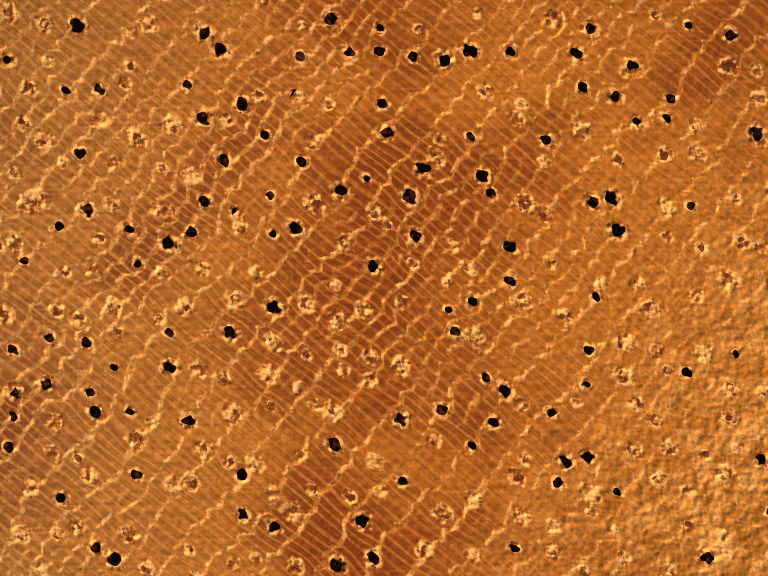
Write a Shadertoy shader that draws this texture.

```glsl
// End grain of a hardwood: thin pale rays run down to the right, crossed by
// ragged bands that climb to the right. Round pores, open or filled with
// crumbs, are scattered on a jittered grid and bend the rays around them.

float hash(vec2 p) {
    vec3 h = fract(vec3(p.xyx) * 0.1031);
    h += dot(h, h.yzx + 33.33);
    return fract((h.x + h.y) * h.z);
}

float noise(vec2 p) {
    vec2 i = floor(p), f = fract(p);
    f = f * f * (3.0 - 2.0 * f);
    return mix(mix(hash(i), hash(i + vec2(1, 0)), f.x),
               mix(hash(i + vec2(0, 1)), hash(i + vec2(1, 1)), f.x), f.y);
}

float fbm(vec2 p) {
    float sum = 0.0, amp = 0.533;
    for (int i = 0; i < 4; i++) {
        sum += amp * noise(p);
        p = mat2(1.6, 1.2, -1.2, 1.6) * p + 7.3;
        amp *= 0.5;
    }
    return sum;
}

// x runs along the rays, y along the bands
vec2 toGrain(vec2 p) {
    return vec2(dot(p, vec2(0.77, -0.64)), dot(p, vec2(0.64, 0.77)));
}

// Soft line at every whole number of t
float stripe(float t, float inner, float outer) {
    return 1.0 - smoothstep(inner, outer, abs(fract(t + 0.5) - 0.5));
}

// Nearest pore: x = distance in radii, y = seed; push = bend of the grain
vec2 findPore(vec2 p, float dense, out vec2 push) {
    const float cell = 0.062;
    vec2 home = floor(p / cell), best = vec2(9.0, 0.0);
    push = vec2(0);
    for (int j = -1; j <= 1; j++)
    for (int i = -1; i <= 1; i++) {
        vec2 id = home + vec2(i, j);
        if (hash(id + 71.0) > 0.8 + 0.2 * dense) continue;
        vec2 jitter = vec2(hash(id + 13.0), hash(id + 37.0)) - 0.5;
        vec2 v = p - (id + 0.5 + 0.75 * jitter) * cell;
        float radius = mix(0.0095, 0.0175, hash(id + 5.0));
        float d = length(toGrain(v) / vec2(1.15, 0.95)) / radius;
        push -= v * 0.55 * exp(-0.5 * d * d);
        if (d < best.x) best = vec2(d, hash(id + 91.0));
    }
    return best;
}

void mainImage(out vec4 fragColor, in vec2 fragCoord) {
    vec2 p = fragCoord / iResolution.y;
    float across = toGrain(p).x + 0.165;
    float dense = exp(-across * across / 0.0036);
    float rough = smoothstep(0.65, 1.25, p.x - 0.6 * p.y);
    float broad = fbm(p * 3.2 + 4.0);
    float crumbs = fbm(p * 105.0);
    float relief = crumbs - fbm(p * 105.0 + vec2(-0.45, 0.45));

    vec2 push;
    vec2 pore = findPore(p, dense, push);
    vec2 grain = toGrain(p + push + 0.012 * (vec2(noise(p * 9.0), noise(p * 9.0 + 40.0)) - 0.5));

    // Rays, uneven in spacing and strength
    float ray = grain.y / 0.0165;
    ray += 0.7 * noise(vec2(grain.x * 5.0, ray * 0.6));
    float rayLine = stripe(ray, 0.05, 0.27);
    rayLine *= mix(0.4, 1.0, noise(vec2(floor(ray + 0.5) * 7.3, grain.x * 16.0)));

    // Bands, stepped from ray to ray and doubled in the dense zone
    float band = grain.x / 0.066 + 1.1 * fbm(p * 5.0) + 0.24 * noise(vec2(ray, grain.x * 12.0));
    band += 0.1 * (crumbs - 0.5);
    float bandLine = stripe(band, 0.035, 0.115) * mix(0.6, 1.0, noise(p * 28.0));
    float extra = max(dense, 0.7 * smoothstep(0.52, 0.66, fbm(p * 4.0 + 20.0)));
    bandLine = max(bandLine, extra * stripe(band + 0.5, 0.03, 0.12));

    // Cell floor: brown, greyer at the left, redder in patches
    vec3 color = mix(vec3(0.52, 0.24, 0.085), vec3(0.68, 0.38, 0.13), smoothstep(0.32, 0.62, broad));
    color = mix(color, vec3(0.63, 0.39, 0.19), 0.6 * (1.0 - smoothstep(0.0, 0.65, p.x)));
    color = mix(color, vec3(0.45, 0.19, 0.085), 0.6 * dense * smoothstep(0.35, 0.6, fbm(p * 5.0 + 9.0)));
    color = mix(color, vec3(0.71, 0.40, 0.13), 0.6 * rough);
    color *= 1.0 + 0.16 * (noise(vec2(p.x * 14.0, p.y * 240.0)) - 0.5);
    color *= 1.0 + 0.18 * (noise(vec2(grain.x * 25.0, grain.y * 420.0)) - 0.5);

    // Raised walls with crumbly light and shade
    vec3 wall = mix(vec3(0.77, 0.45, 0.17), vec3(0.79, 0.51, 0.25), 1.0 - smoothstep(0.0, 0.8, p.x));
    vec3 pale = vec3(0.92, 0.64, 0.34);
    color = mix(color, wall, 0.75 * rayLine * (1.0 - 0.5 * rough));
    color = mix(color, mix(wall, pale, smoothstep(0.42, 0.72, crumbs)), 0.9 * bandLine);
    color = mix(color, mix(wall * 0.8, pale, smoothstep(0.3, 0.72, fbm(p * 45.0))), 0.55 * rough);
    color *= 1.0 + relief * mix(0.3, 0.9, max(bandLine, rough));

    // Pores: ragged pale rim, then a black hole or a crumbled filling
    float d = pore.x + 0.5 * (noise(p * 130.0) - 0.5);
    float rim = 1.0 - smoothstep(0.85, 1.3, d);
    float inside = 1.0 - smoothstep(0.5, 0.72, d);
    float isOpen = step(pore.y, 0.42 + 0.35 * dense - 0.2 * rough);
    vec3 crust = mix(vec3(0.62, 0.32, 0.12), pale, smoothstep(0.28, 0.62, crumbs));
    color = mix(color, crust * (1.0 + 1.1 * relief), 0.85 * rim);
    float pit = inside * (1.0 - smoothstep(0.3, 0.52, fbm(p * 80.0 + 30.0)));
    color = mix(color, vec3(0.36, 0.15, 0.07), 0.85 * pit * (1.0 - isOpen));
    vec3 hole = mix(vec3(0.05, 0.025, 0.02), vec3(0.3, 0.12, 0.06), smoothstep(0.5, 0.8, crumbs));
    color = mix(color, hole, inside * isOpen);

    // Gentle fall of light toward the upper corners
    color *= 1.06 - 0.12 * smoothstep(0.5, 1.2, length((p - vec2(0.75, 0.4)) * vec2(0.9, 1.2)));
    fragColor = vec4(clamp(color, 0.0, 1.0), 1.0);
}
```
